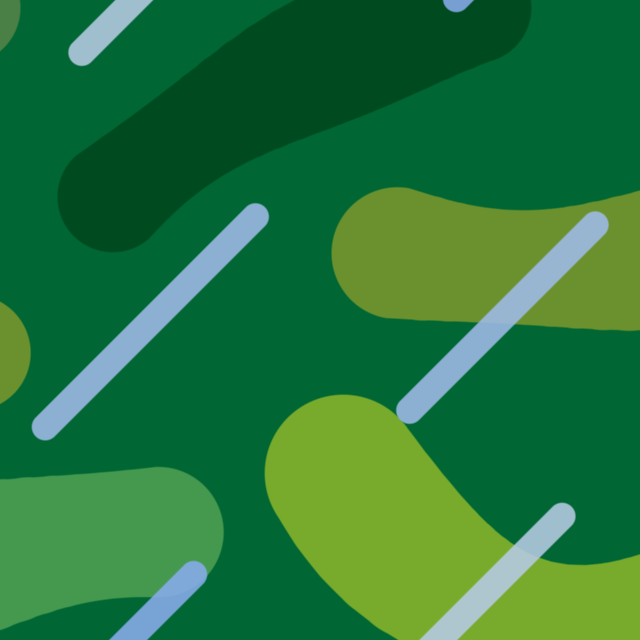
Reproduce this pattern procedurally as a WebGL 2 fragment shader.

```glsl
#version 300 es
precision highp float;

uniform vec2 u_resolution;
out vec4 fragColor;

float hash(vec2 p) {
    vec3 q = fract(vec3(p.xyx) * 0.1031);
    q += dot(q, q.yzx + 33.33);
    return fract((q.x + q.y) * q.z);
}

// Distance to a segment in x, position along it in y
vec2 segment(vec2 p, vec2 a, vec2 b) {
    vec2 ab = b - a;
    float h = clamp(dot(p - a, ab) / dot(ab, ab), 0.0, 1.0);
    return vec2(length(p - a - ab * h), h);
}

vec2 bezier(vec2 a, vec2 b, vec2 c, float t) {
    return mix(mix(a, b, t), mix(b, c, t), t);
}

// Bent capsule whose thickness swells along its length
float bean(vec2 p, vec2 center, float tilt, float bend, float radius, float seed) {
    vec2 axis = vec2(cos(tilt), sin(tilt));
    vec2 start = center - 0.32 * axis;
    vec2 end = center + 0.32 * axis;
    vec2 control = center + bend * vec2(-axis.y, axis.x);
    vec2 previous = start;
    float d = 1e3;
    for (int k = 0; k < 16; k++) {
        vec2 next = bezier(start, control, end, float(k + 1) / 16.0);
        vec2 hit = segment(p, previous, next);
        float t = (float(k) + hit.y) / 16.0;
        d = min(d, hit.x - radius - 0.013 * sin(6.283 * (t + seed)));
        previous = next;
    }
    return d;
}

vec3 beanColor(int index) {
    vec3 colors[6] = vec3[6](
        vec3(0.29, 0.50, 0.27), vec3(0.0, 0.29, 0.125),
        vec3(0.42, 0.57, 0.18), vec3(0.42, 0.57, 0.18),
        vec3(0.27, 0.60, 0.31), vec3(0.47, 0.67, 0.17));
    return colors[index];
}

void main() {
    float scale = min(u_resolution.x, u_resolution.y);
    vec2 uv = gl_FragCoord.xy / scale;
    float soft = max(1.0 / scale, 0.0018);
    vec3 color = vec3(0.0, 0.40, 0.20);

    // Beans on a staggered grid, turning and bending more in lower rows
    for (int j = 0; j < 3; j++) {
        for (int i = 0; i < 2; i++) {
            float row = float(j), right = float(i), left = 1.0 - right;
            float odd = mod(row, 2.0);
            vec2 center = vec2(0.46 + 0.38 * min(row, 1.0) + 0.1 * odd, 0.84 - 0.34 * row);
            center.x -= left * (0.8 + 0.05 * row + 0.43 * odd);
            center.y += 0.13 * odd * (right - left) - 0.04 * left * row;
            float tilt = 0.48 - mix(0.1, 0.4, right) * row;
            float bend = 0.08 - 0.17 * row * right;
            float d = bean(uv, center, tilt, bend, 0.092 + 0.01 * row, hash(vec2(right, row) + 3.7));
            color = mix(color, beanColor(i + 2 * j), 1.0 - smoothstep(-soft, soft, d));
        }
    }

    // Translucent diagonal sticks on a jittered grid
    for (int j = -1; j < 2; j++) {
        for (int i = 0; i < 2; i++) {
            vec2 cell = vec2(i, j);
            vec2 jitter = vec2(hash(cell + 11.3), hash(cell + 27.9)) - 0.5;
            vec2 center = vec2(0.22 + 0.56 * cell.x + 0.06 * cell.y,
                               0.51 + 0.55 * cell.y + 0.08 * cell.x * cell.y * cell.y);
            center += 0.03 * jitter;
            vec2 reach = vec2(0.135 + 0.03 * hash(cell + 41.1));
            float d = segment(uv, center - reach, center + reach).x - 0.021;
            float shade = 0.5 + 0.5 * cell.y * (2.0 * cell.x - 1.0);
            vec3 stick = mix(vec3(0.71, 0.79, 0.89), vec3(0.53, 0.67, 0.92), shade);
            color = mix(color, stick, 0.88 * (1.0 - smoothstep(-soft, soft, d)));
        }
    }

    fragColor = vec4(color, 1.0);
}
```
